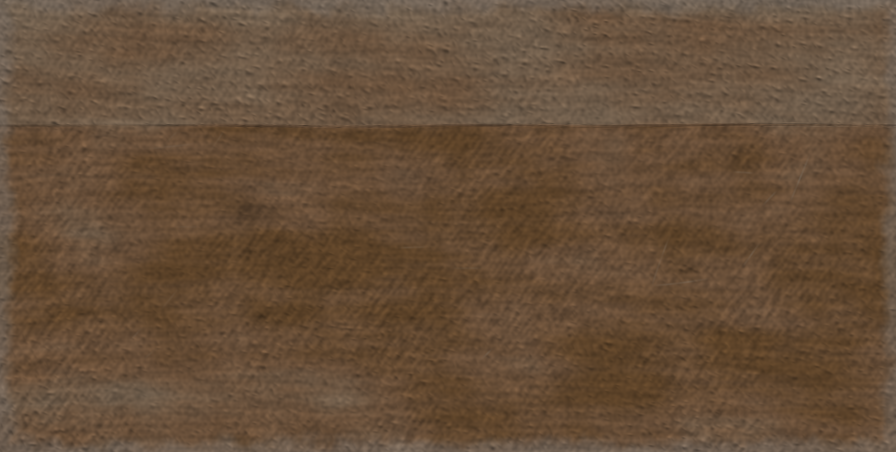
Reproduce this texture procedurally as a WebGL 1 fragment shader.

```glsl
precision highp float;
// Weathered brown wooden board: grey upper plank, tool dents, fine grain, hatching and scratches.
uniform vec2 u_resolution;

#define SEAM_Y 0.722
#define DENT_FREQ 30.0
#define DENT_DEPTH 0.42
#define GRAIN_DEPTH 0.13
#define HATCH_DEPTH 0.19
#define GRIT_DEPTH 0.13
#define BLOTCH_CONTRAST 0.85
#define DARK_BROWN vec3(0.350, 0.252, 0.152)
#define MID_BROWN vec3(0.400, 0.302, 0.218)
#define WORN_TAN vec3(0.432, 0.367, 0.300)
#define DUST_GREY vec3(0.440, 0.400, 0.365)

vec2 hash2(vec2 p) {
  vec3 q = fract(vec3(p.xyx) * vec3(0.1031, 0.1030, 0.0973));
  q += dot(q, q.yzx + 33.33);
  return fract((q.xx + q.yz) * q.zy);
}

float cornerSlope(vec2 cell, vec2 offset) {
  float a = 6.2832 * hash2(cell + 71.0).x;
  return dot(vec2(cos(a), sin(a)), offset);
}

float gradientNoise(vec2 p) {
  vec2 i = floor(p), f = fract(p);
  vec2 u = f * f * f * (f * (f * 6.0 - 15.0) + 10.0);
  vec2 e = vec2(1.0, 0.0);
  return mix(mix(cornerSlope(i, f), cornerSlope(i + e.xy, f - e.xy), u.x),
             mix(cornerSlope(i + e.yx, f - e.yx), cornerSlope(i + 1.0, f - 1.0), u.x), u.y);
}

float fbm(vec2 p) {
  float sum = 0.0, amp = 1.0;
  for (int i = 0; i < 4; i++) {
    sum += amp * gradientNoise(p);
    p = p * 2.03 + 17.3;
    amp *= 0.5;
  }
  return sum;
}

vec2 rotate(vec2 p, float a) {
  return vec2(cos(a) * p.x + sin(a) * p.y, cos(a) * p.y - sin(a) * p.x);
}

// Scattered slanted dents: lit on one side, shadowed on the other
float dentShade(vec2 p) {
  vec2 cell = floor(p);
  float shade = 0.0;
  for (int y = -1; y <= 1; y++) {
    for (int x = -1; x <= 1; x++) {
      vec2 id = cell + vec2(float(x), float(y));
      vec2 r = hash2(id), s = hash2(id + 37.0);
      vec2 d = rotate(p - id - 0.1 - 0.8 * r, -0.65 + 1.1 * (s.x - 0.5));
      d /= vec2(0.18 + 0.16 * s.y, 0.11 + 0.07 * r.x);
      shade += (0.35 + 0.8 * s.x * s.x) * (d.y - 0.12) * exp(-dot(d, d));
    }
  }
  return shade;
}

// Faint pale strokes, mostly short and leaning, broken along their length
float scratches(vec2 p, float aspect) {
  float sum = 0.0;
  for (int i = 0; i < 16; i++) {
    vec2 r = hash2(vec2(float(i), 5.0)), s = hash2(vec2(float(i), 19.0));
    vec2 d = p - vec2((0.1 + 0.8 * r.x) * aspect, 0.2 + 0.5 * r.y);
    d = rotate(d, s.x < 0.35 ? 0.3 * (s.y - 0.5) : 0.6 + 0.7 * s.y);
    float halfLength = 0.02 + 0.07 * s.y * s.y;
    d.y += d.x * d.x * (s.x - 0.5);
    float along = 1.0 - smoothstep(0.2, 1.0, abs(d.x) / halfLength);
    sum += along * (1.0 - smoothstep(0.0, 0.004, abs(d.y))) * (0.2 + 0.5 * r.x);
  }
  return sum * (0.6 + 0.8 * gradientNoise(p * 45.0));
}

float knot(vec2 p, vec2 centre, float radius) {
  vec2 d = (p - centre) / vec2(radius * 1.3, radius);
  return exp(-dot(d, d));
}

void main() {
  vec2 p = gl_FragCoord.xy / u_resolution.y;
  float aspect = u_resolution.x / u_resolution.y;
  float seamY = SEAM_Y + 0.006 * gradientNoise(vec2(p.x * 2.0, 3.0));
  float upper = smoothstep(-0.006, 0.006, p.y - seamY);
  vec2 warped = p + vec2(0.0, 0.03 * gradientNoise(p * vec2(1.2, 2.0)) + 0.05 * upper * p.x);

  // Wear runs from brown stain to pale bare wood
  float blotch = fbm(p * vec2(3.0, 3.6) + 4.0);
  float streak = fbm(warped * vec2(1.6, 13.0) + 9.0);
  float wear = mix(0.31, 0.70, upper) + mix(1.0, 0.55, upper) * BLOTCH_CONTRAST * (0.6 * blotch + 0.4 * streak);
  wear += 0.18 * (1.0 - smoothstep(0.0, 0.2, p.y)) + 0.15 * smoothstep(0.9, 1.0, p.y);
  wear = clamp(wear, 0.0, 1.0);
  vec3 color = mix(DARK_BROWN, MID_BROWN, smoothstep(0.0, 0.5, wear));
  color = mix(color, WORN_TAN, smoothstep(0.4, 1.0, wear));

  // Dust collects at the borders
  float sideGap = min(p.x, aspect - p.x), endGap = min(p.y, 1.0 - p.y);
  float ragged = 0.025 * fbm(p * 12.0);
  float dust = 1.0 - smoothstep(0.0, 0.04, min(sideGap, endGap) + ragged);
  color = mix(color, DUST_GREY, 0.6 * dust);

  // Relief: horizontal grain, leaning brush hatching, grit and dents
  float grain = gradientNoise(warped * vec2(6.0, 58.0)) + 0.8 * gradientNoise(warped * vec2(18.0, 105.0));
  float hatch = gradientNoise(rotate(p, 1.0) * vec2(20.0, 85.0)) + 0.6 * gradientNoise(rotate(p, 0.8) * vec2(28.0, 110.0) + 50.0);
  float hatchMask = mix(1.0, 0.6, upper) * (0.35 + 0.65 * smoothstep(-0.4, 0.3, gradientNoise(p * 4.0 + 30.0)));
  float dentMask = mix(0.6 + 0.3 * (1.0 - smoothstep(0.1, 0.45, p.y)), 1.0, upper);
  dentMask *= 0.9 + 0.7 * gradientNoise(p * 5.0 + 60.0);
  float dents = dentShade(warped * DENT_FREQ) + 0.65 * dentShade(warped * DENT_FREQ * 1.37 + 40.0);
  float grit = gradientNoise(p * 95.0) + 0.5 * gradientNoise(rotate(p, 0.5) * 60.0);
  float relief = GRAIN_DEPTH * grain + HATCH_DEPTH * hatch * hatchMask + DENT_DEPTH * dents * dentMask;
  color *= 1.02 + clamp(relief + GRIT_DEPTH * grit, -0.34, 0.28);

  // Seam, knots and scratches
  float seam = 1.0 - smoothstep(0.0, 0.005, abs(p.y - seamY));
  color *= 1.0 - seam * clamp(0.12 + 0.35 * gradientNoise(vec2(p.x * 6.0, 8.0)), 0.0, 0.3);
  float knots = knot(p, vec2(0.277 * aspect, 0.53), 0.03) + 0.6 * knot(p, vec2(0.686 * aspect, 0.535), 0.022);
  color *= 1.0 - 0.18 * knots;
  color = mix(color, vec3(0.50, 0.46, 0.41), 0.6 * clamp(scratches(p, aspect), 0.0, 1.0));
  gl_FragColor = vec4(color, 1.0);
}
```
